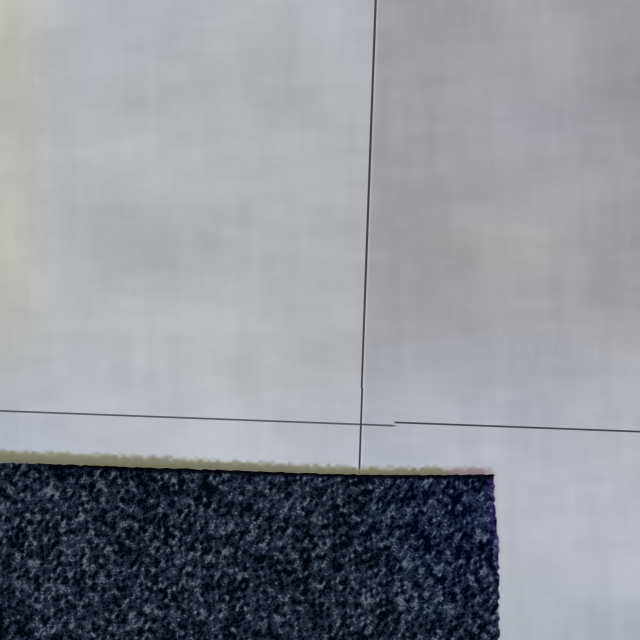
A three.js fragment shader for this texture:

```glsl
// Pale concrete panels split by thin dark seams, above a dark speckled carpet.
// Panels are gradients with layered value noise, seams are distances to lines,
// and the carpet is a masked corner of fine grain with an olive strip on top.

varying vec2 vUv;

const vec3 PANEL_LEFT = vec3(0.695, 0.703, 0.722);
const vec3 PANEL_RIGHT = vec3(0.638, 0.636, 0.650);
const vec3 PANEL_LOW = vec3(0.695, 0.712, 0.752);
const vec3 WARM_TINT = vec3(0.035, 0.025, -0.025);
const vec3 SEAM_COLOR = vec3(0.23, 0.21, 0.24);
const vec3 OLIVE = vec3(0.41, 0.41, 0.32);
const vec3 RUST = vec3(0.43, 0.34, 0.35);
const vec3 PILE_DARK = vec3(0.012, 0.020, 0.065);
const vec3 PILE_MID = vec3(0.120, 0.150, 0.220);
const vec3 PILE_LIGHT = vec3(0.370, 0.400, 0.450);
const vec3 EDGE_DARK = vec3(0.015, 0.015, 0.030);
const float SEAM_HALF = 0.0013;
const float SOFT = 0.0012;
const float SEAM_STEP_Y = 0.393;
const float CARPET_TOP = 0.277;
const float CARPET_SLOPE = 0.034;
const float CARPET_FLAT_X = 0.560;
const float CARPET_RIGHT = 0.779;
const float GRAIN = 190.0;

float hash(vec2 p) {
  return fract(sin(dot(p, vec2(127.1, 311.7))) * 43758.5453);
}

float noise(vec2 p) {
  vec2 i = floor(p);
  vec2 f = fract(p);
  f = f * f * (3.0 - 2.0 * f);
  return mix(mix(hash(i), hash(i + vec2(1.0, 0.0)), f.x),
             mix(hash(i + vec2(0.0, 1.0)), hash(i + vec2(1.0, 1.0)), f.x), f.y);
}

float fbm(vec2 p) {
  float sum = 0.0;
  float amp = 0.5;
  for (int i = 0; i < 5; i++) {
    sum += amp * noise(p);
    p = mat2(0.96, 0.28, -0.28, 0.96) * p * 2.03 + 7.3;
    amp *= 0.5;
  }
  return sum;
}

float stroke(float d, float halfWidth) {
  return 1.0 - smoothstep(halfWidth - SOFT, halfWidth + SOFT, abs(d));
}

// Centre of the upright seam, with a small jog near its foot
float uprightX(float y) {
  return y > SEAM_STEP_Y ? 0.565 + (y - SEAM_STEP_Y) * 0.0363
                         : 0.5612 + (y - 0.258) * 0.035;
}

vec3 concrete(vec2 p) {
  float side = smoothstep(-0.004, 0.004, p.x - uprightX(p.y));
  vec3 c = mix(PANEL_LEFT, PANEL_RIGHT, side);
  c = mix(c, PANEL_LOW, side * (1.0 - smoothstep(0.22, 0.65, p.y)));
  // Warm left margin, bright foot and dim upper right corner
  c += WARM_TINT * (1.0 - smoothstep(0.0, 0.13, p.x)) * smoothstep(0.3, 0.6, p.y);
  c += vec3(0.025, 0.032, 0.045) * (1.0 - side) * (1.0 - smoothstep(0.28, 0.50, p.y));
  c -= 0.055 * smoothstep(0.85, 1.0, p.x) * smoothstep(0.45, 0.9, p.y);
  // Broad clouds, brushed streaks and fine grit
  c += (fbm(p * vec2(6.0, 8.0)) - 0.48) * 0.10;
  c += (fbm(p * vec2(55.0, 9.0) + 13.0) - 0.48) * 0.035;
  c += (fbm(p * vec2(14.0, 55.0) + 31.0) - 0.48) * 0.035;
  c += (noise(p * 5.0 + 4.0) - 0.5) * vec3(0.012, 0.004, -0.014);
  return c;
}

vec3 carpet(vec2 p) {
  vec2 q = mat2(0.85, 0.52, -0.52, 0.85) * p * GRAIN;
  float tuft = 0.65 * noise(q * vec2(1.0, 0.7)) + 0.35 * noise(q * 1.9 + 17.0);
  tuft += (fbm(p * 18.0) - 0.48) * 0.22;
  vec3 c = mix(PILE_DARK, PILE_MID, smoothstep(0.22, 0.56, tuft));
  c = mix(c, PILE_LIGHT, smoothstep(0.52, 0.92, tuft));
  // Bluer pile towards the corner
  float corner = smoothstep(0.25, 0.0, length(p - vec2(0.76, 0.20)));
  return c + corner * vec3(-0.015, -0.005, 0.025);
}

void main() {
  vec2 p = vUv;
  vec3 c = concrete(p);

  // Seams: one upright, two level ones that overlap slightly
  float upright = p.x - uprightX(p.y);
  float leftSeam = stroke(p.y - (0.358 - 0.0376 * p.x), SEAM_HALF) * (1.0 - smoothstep(0.610, 0.624, p.x));
  float rightSeam = stroke(p.y - (0.3633 - 0.0378 * p.x), SEAM_HALF) * smoothstep(0.614, 0.619, p.x);
  c += 0.05 * stroke(upright - 0.0035, 0.0012);
  c = mix(c, SEAM_COLOR, 0.90 * stroke(upright, SEAM_HALF + 0.0003 * smoothstep(0.35, 0.7, p.y)));
  c = mix(c, SEAM_COLOR, max(0.75 * leftSeam, 0.90 * rightSeam));

  // Height above the carpet and distance past its right edge
  float ragged = noise(p * 150.0) - 0.5;
  float top = CARPET_TOP - CARPET_SLOPE * min(p.x, CARPET_FLAT_X);
  float above = p.y - top - ragged * 0.002;
  float right = CARPET_RIGHT - 0.008 * smoothstep(0.12, 0.262, p.y) + ragged * 0.004;
  float past = p.x - right;

  // Olive strip fading into rust near the corner
  float band = mix(0.020, 0.012, smoothstep(0.0, 0.7, p.x)) + ragged * 0.004;
  float strip = (1.0 - smoothstep(band - 0.006, band + 0.004, above)) * (1.0 - smoothstep(-0.02, 0.008, past));
  vec3 stripColor = mix(OLIVE, RUST, smoothstep(0.67, 0.72, p.x));
  stripColor += 0.10 * smoothstep(0.0, band, above);
  c = mix(c, stripColor, strip * mix(0.90, 0.65, smoothstep(0.68, 0.73, p.x)));

  // Carpet with its dark upper rim and violet right fringe
  float mask = (1.0 - smoothstep(-SOFT, SOFT, above)) * (1.0 - smoothstep(-0.002, 0.002, past));
  vec3 pile = carpet(p);
  pile += vec3(0.07, 0.01, 0.10) * smoothstep(-0.012, 0.0, past) * smoothstep(0.08, 0.20, p.y);
  float rim = smoothstep(-0.009, -0.002, above) * smoothstep(0.02, 0.10, p.x);
  c = mix(c, mix(pile, EDGE_DARK, rim * 0.9), mask);

  gl_FragColor = vec4(clamp(c, 0.0, 1.0), 1.0);
}
```
